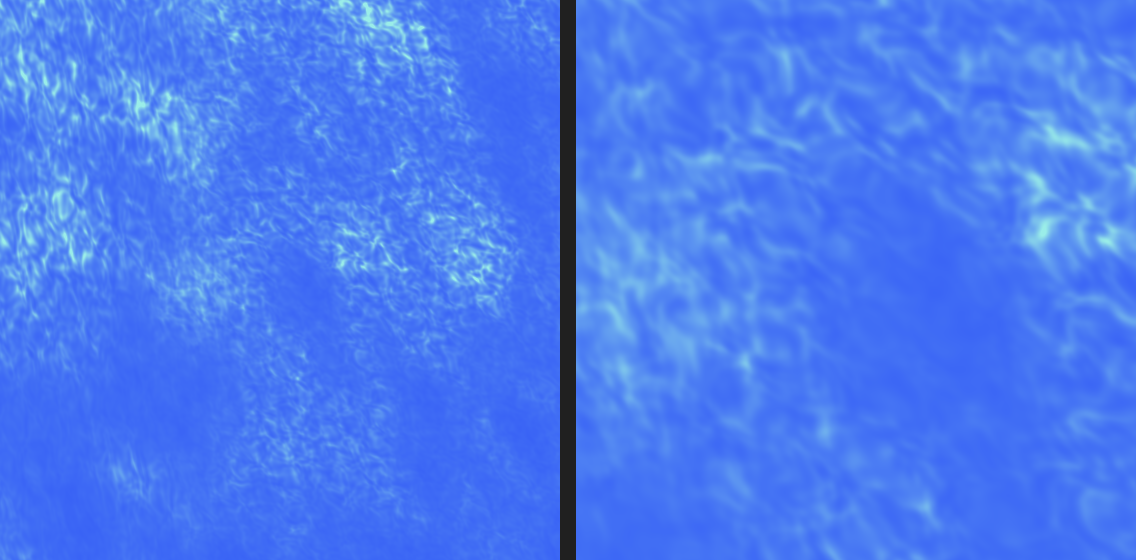
Left, the full canvas; right, a detail of the centre.
Reproduce this texture procedurally as a WebGL 1 fragment shader.

```glsl
precision highp float;

uniform vec2 u_resolution;

#define PATCH_SCALE 5.0
#define PATCH_STRENGTH 2.4
#define GRAIN_SCALE 48.0
#define GRAIN_STRENGTH 2.1
#define SLANT 0.32
#define DEEP_GREEN 0.352
#define GLOW 0.115
#define SKEW 0.53

const float TAU = 6.2831853;

vec2 gradientAt(vec2 cell) {
  vec3 h = fract(cell.xyx * vec3(0.1031, 0.1030, 0.0973));
  h += dot(h, h.yzx + 33.33);
  float angle = TAU * fract((h.x + h.y) * h.z);
  return vec2(cos(angle), sin(angle));
}

float gradientNoise(vec2 p) {
  vec2 i = floor(p);
  vec2 f = p - i;
  vec2 u = f * f * f * (f * (f * 6.0 - 15.0) + 10.0);
  vec2 e = vec2(1.0, 0.0);
  float low = mix(dot(gradientAt(i), f), dot(gradientAt(i + e), f - e), u.x);
  float high = mix(dot(gradientAt(i + e.yx), f - e.yx),
                   dot(gradientAt(i + 1.0), f - 1.0), u.x);
  return mix(low, high, u.y);
}

// Sum of octaves, each turned a little to hide the lattice
float fbm(vec2 p) {
  float sum = 0.0;
  float weight = 1.0;
  for (int octave = 0; octave < 4; octave++) {
    sum += weight * gradientNoise(p);
    p = mat2(1.92, 0.56, -0.56, 1.92) * p + 17.3;
    weight *= 0.55;
  }
  return sum;
}

// Two fine octaves, bent so that the flecks are ragged
float grain(vec2 p) {
  p += 0.5 * vec2(gradientNoise(p * 0.6 + 31.0), gradientNoise(p * 0.6 + 67.0));
  return gradientNoise(p) + 0.8 * gradientNoise(p * 2.1 + 9.0);
}

// Deep blue to pale cyan, driven by the green channel
vec3 waterColour(float green) {
  float rise = green - 0.41;
  return vec3(0.24 + 0.7 * rise, green, 0.96 - 0.1 * rise);
}

void main() {
  vec2 p = gl_FragCoord.xy / u_resolution.y;

  // Slanted pale patches, denser toward the top
  vec2 slanted = vec2(p.x + SLANT * p.y, 0.65 * p.y);
  float trend = 1.5 * (p.y - 0.5) - 0.5 * (p.x - 0.5);
  float base = trend + PATCH_STRENGTH * fbm(slanted * PATCH_SCALE + 4.7);

  // Upright flecks at the left, rounder ones at the right
  vec2 upright = vec2(1.15 * (p.x + 0.15 * p.y), 0.6 * p.y);
  float roundness = smoothstep(0.2, 0.5, p.x + 0.15 * gradientNoise(p * 6.0));
  float flecks = mix(grain(upright * GRAIN_SCALE),
                     grain(slanted * vec2(1.0, 1.5) * GRAIN_SCALE + 53.0), roundness);

  // Deep areas stay smooth, pale areas are rough
  float roughness = mix(0.4, 1.2, smoothstep(-1.0, 0.7, base));
  float level = base + GRAIN_STRENGTH * roughness * flecks;

  float green = DEEP_GREEN + GLOW * exp(SKEW * level);
  gl_FragColor = vec4(waterColour(min(green, 0.93)), 1.0);
}
```
